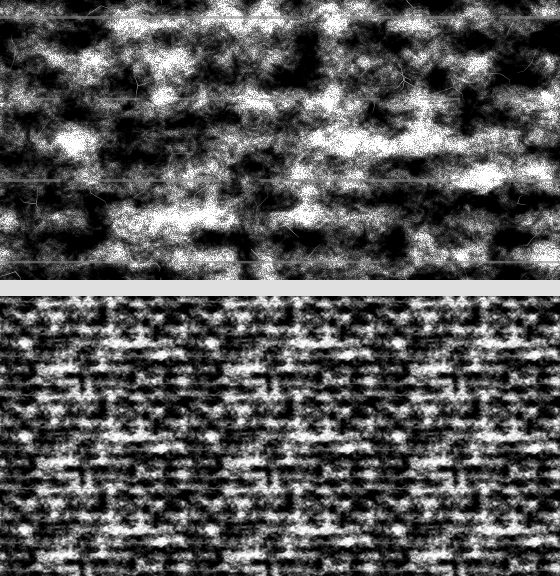
Top: one tile. Bottom: repeated 3 by 3.
Reproduce this texture map procedurally as a Shadertoy shader.

```glsl
// Seamless grunge mask: high-contrast cloudy stains in seven soft horizontal bands,
// crossed by four rows of faint grey dashes and scattered with fine forked cracks.
// Wrapped value noise makes the stains; wrapped cell scatter places cracks and specks.

const float TAU = 6.2831853;
const vec2  TILE = vec2(2.0, 1.0);           // canvas size in units of its height

const ivec2 STAIN_CELLS = ivec2(13, 8);      // coarsest stain cells across and down
const int   STAIN_OCTAVES = 6;
const float STAIN_START = 0.85;              // weight of the coarsest cells
const float STAIN_FALLOFF = 0.70;
const float STAIN_SPREAD = 3.25;             // scales the stains to about unit deviation
const float STAIN_WARP = 0.012;
const float BAND_COUNT = 7.0;
const float BAND_DEPTH = 0.56;
const vec3  TONE_CURVE = vec3(0.295, 0.325, 0.075);  // constant, linear, square
const ivec2 GRAIN_CELLS = ivec2(768, 384);
const float GRAIN_DEPTH = 0.75;

const int   DASH_ROWS = 4;
const float DASH_FIRST_ROW = 0.0640;
const float DASH_ROW_PITCH = 0.2912;
const int   DASH_CELLS = 14;
const float DASH_HALF_WIDTH = 0.0045;
const vec4  DASH_FILL = vec4(0.6, 0.35, 0.0, 0.7);  // chance per row that a gap is bridged
const float DASH_GREY = 0.52;
const float DASH_OPACITY = 0.62;

const ivec2 CRACK_CELLS = ivec2(14, 7);
const float CRACK_CHANCE = 0.5;
const float CRACK_HALF_WIDTH = 0.0014;
const float CRACK_GREY = 0.85;
const float CRACK_OPACITY = 0.75;
const float SPECK_CHANCE = 0.03;

// Integer hash, 0 to 1
float hash(ivec2 cell, int seed) {
    uint h = uint(cell.x) * 1597u ^ uint(cell.y) * 51749u ^ uint(seed) * 68917u;
    h = (h ^ (h >> 15)) * 73244475u;
    h = (h ^ (h >> 13)) * 73244475u;
    h ^= h >> 16;
    return float(h & 65535u) / 65535.0;
}

ivec2 wrapCell(ivec2 cell, ivec2 count) {
    return (cell + count) % count;
}

// Value noise that repeats over the unit square
float wrappedNoise(vec2 uv, ivec2 count, int seed) {
    vec2 q = fract(uv) * vec2(count);
    ivec2 c = ivec2(floor(q));
    vec2 f = fract(q);
    f = f * f * (3.0 - 2.0 * f);
    float a = hash(wrapCell(c, count), seed);
    float b = hash(wrapCell(c + ivec2(1, 0), count), seed);
    float d = hash(wrapCell(c + ivec2(0, 1), count), seed);
    float e = hash(wrapCell(c + ivec2(1, 1), count), seed);
    return mix(mix(a, b, f.x), mix(d, e, f.x), f.y) - 0.5;
}

// Octaves are shifted so that their cell borders never line up
float stains(vec2 uv) {
    vec2 warp = vec2(wrappedNoise(uv, ivec2(36, 18), 21), wrappedNoise(uv, ivec2(36, 18), 22));
    uv += STAIN_WARP * warp * vec2(1.0, 2.0);
    float sum = 0.0, amplitude = 1.0;
    ivec2 count = STAIN_CELLS;
    for (int i = 0; i < STAIN_OCTAVES; i++) {
        float weight = i == 0 ? STAIN_START : amplitude;
        sum += weight * wrappedNoise(uv + float(i) * vec2(0.137, 0.219), count, 11 + i);
        amplitude *= STAIN_FALLOFF;
        count *= 2;
    }
    return sum * STAIN_SPREAD;
}

// Coverage of a hairline that fades towards its end
float hairline(vec2 p, vec2 a, vec2 b, float px) {
    vec2 d = b - a;
    float t = clamp(dot(p - a, d) / dot(d, d), 0.0, 1.0);
    float dist = length(p - a - d * t);
    return (1.0 - smoothstep(-0.5 * px, 0.5 * px, dist - CRACK_HALF_WIDTH)) * (1.0 - 0.35 * t);
}

// x: crack coverage, y: dark speck coverage
vec2 scatter(vec2 uv, float px) {
    vec2 cellSize = TILE / vec2(CRACK_CELLS);
    vec2 p = uv * TILE;
    vec2 bent = p + 0.0015 * sin(TAU * (p.yx * vec2(11.0, 9.0) + p * 4.0));
    ivec2 home = ivec2(floor(uv * vec2(CRACK_CELLS)));
    vec2 cover = vec2(0.0);
    for (int k = 0; k < 9; k++) {
        ivec2 cell = home + ivec2(k % 3 - 1, k / 3 - 1);
        ivec2 id = wrapCell(cell, CRACK_CELLS);
        vec2 centre = (vec2(cell) + vec2(hash(id, 31), hash(id, 32))) * cellSize;
        if (hash(id, 33) < SPECK_CHANCE) {
            float radius = 0.002 + 0.006 * hash(id, 34) + 0.006 * wrappedNoise(uv, ivec2(256, 128), 35);
            cover.y = max(cover.y, 1.0 - smoothstep(-px, px, length(p - centre) - radius));
        }
        if (hash(id, 36) > CRACK_CHANCE) continue;
        int arms = 1 + int(hash(id, 37) * 2.99);
        for (int i = 0; i < arms; i++) {
            float angle = TAU * (hash(id, 38) + (float(i) + 0.5 * hash(id, 40 + i)) / 3.0);
            float reach = 0.015 + 0.045 * hash(id, 50 + i);
            vec2 joint = centre + reach * vec2(cos(angle), sin(angle));
            float turn = angle + 2.0 * (hash(id, 60 + i) - 0.5);
            vec2 tip = joint + 0.5 * reach * vec2(cos(turn), sin(turn));
            float line = max(hairline(bent, centre, joint, px), 0.6 * hairline(bent, joint, tip, px));
            cover.x = max(cover.x, line * (0.4 + 0.6 * hash(id, 39)));
        }
    }
    return cover;
}

// Every second cell holds a dash; some gaps are bridged
float dashes(vec2 uv, float px) {
    int row = clamp(int(floor((uv.y - DASH_FIRST_ROW) / DASH_ROW_PITCH + 0.5)), 0, DASH_ROWS - 1);
    float dist = abs(uv.y - DASH_FIRST_ROW - float(row) * DASH_ROW_PITCH) - DASH_HALF_WIDTH;
    int cell = int(floor(uv.x * float(DASH_CELLS) + 0.5)) % DASH_CELLS;
    bool on = cell % 2 == 1 || hash(ivec2(cell, row), 71) < DASH_FILL[row];
    return on ? 1.0 - smoothstep(-0.5 * px, 0.5 * px, dist) : 0.0;
}

void mainImage(out vec4 fragColor, in vec2 fragCoord) {
    vec2 uv = fragCoord / iResolution.xy;
    float px = 1.0 / iResolution.y;
    // Stains and bands through a steep tone curve
    float z = max(0.9 * stains(uv) - BAND_DEPTH * cos(TAU * BAND_COUNT * uv.y), -2.0);
    float tone = max(dot(TONE_CURVE, vec3(1.0, z, z * z)), 0.0);
    tone *= 1.0 + GRAIN_DEPTH * (hash(ivec2(floor(uv * vec2(GRAIN_CELLS))), 81) - 0.5);
    tone = clamp(tone, 0.0, 1.0);
    // Dashes, cracks and specks on top
    tone = mix(tone, DASH_GREY, DASH_OPACITY * dashes(uv, px));
    vec2 marks = scatter(uv, px);
    tone = mix(tone, max(tone, CRACK_GREY), CRACK_OPACITY * marks.x);
    fragColor = vec4(vec3(tone * (1.0 - marks.y)), 1.0);
}
```
